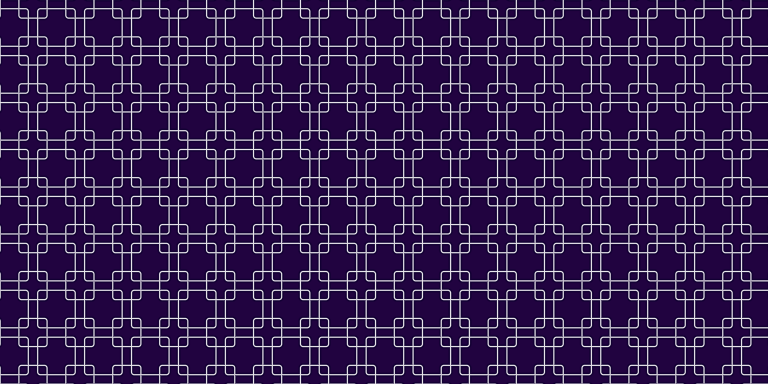
A Shadertoy shader for this pattern:

```glsl
// Lengths in canvas heights
const float PERIOD     = 0.1222;
const vec2  ORIGIN     = vec2(0.0859, 0.0119);  // centre of one small square
const float LINE_WIDTH = 0.00285;
const float HALO_WIDTH = 0.0112;

// Lengths in periods
const float LARGE_HALF = 0.40;
const float SMALL_HALF = 0.30;
const float RADIUS     = 0.06;

const float SOFTNESS = 0.75;  // filter radius in output samples

const vec3 GROUND = vec3(0.13, 0.01, 0.25);
const vec3 HALO   = vec3(0.07, 0.00, 0.20);
const vec3 LINE   = vec3(1.0);

float roundedSquare(vec2 p, float halfSize, float radius) {
    vec2 q = abs(p) - halfSize + radius;
    return length(max(q, 0.0)) + min(max(q.x, q.y), 0.0) - radius;
}

// Filtered coverage of a stroke whose centre lies at distance d
float strokeCoverage(float d, float width, float blur) {
    float nearEdge = smoothstep(-blur, blur, d + 0.5 * width);
    float farEdge = smoothstep(-blur, blur, d - 0.5 * width);
    return nearEdge - farEdge;
}

// Distance to the nearest outline of two overlapping grids of squares
float latticeDistance(vec2 p) {
    vec2 cell = (p - ORIGIN) / PERIOD;
    vec2 q = abs(fract(cell + 0.5) - 0.5);  // mirrored about the small square
    float large = abs(roundedSquare(q - 0.5, LARGE_HALF, RADIUS));
    float small = abs(roundedSquare(q, SMALL_HALF, RADIUS));
    return min(large, small) * PERIOD;
}

void mainImage(out vec4 fragColor, in vec2 fragCoord) {
    float pixel = 1.0 / iResolution.y;
    float blur = SOFTNESS * pixel;
    float d = latticeDistance(fragCoord * pixel);

    // Dark rim below the bright stroke
    vec3 color = mix(GROUND, HALO, strokeCoverage(d, HALO_WIDTH, blur));
    color = mix(color, LINE, strokeCoverage(d, LINE_WIDTH, blur));
    fragColor = vec4(color, 1.0);
}
```
